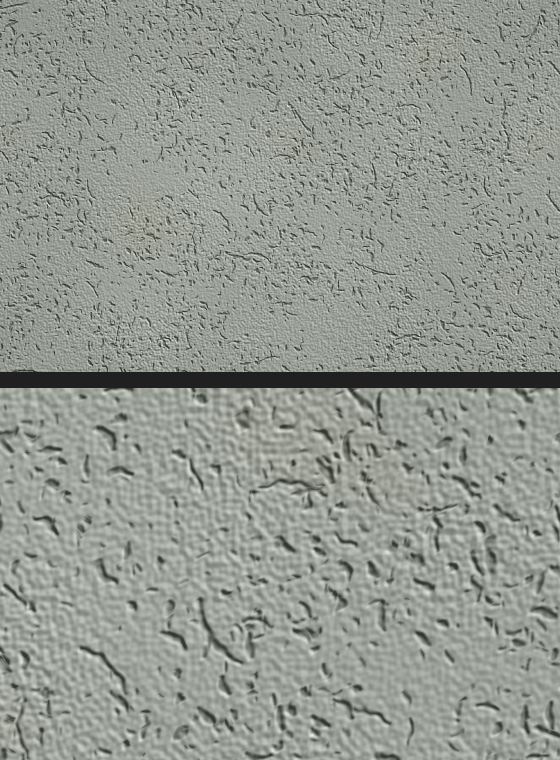
Top: the whole. Bottom: its middle third, enlarged.
Give the GLSL for this texture, as a WebGL 2 fragment shader.

```glsl
#version 300 es
precision highp float;
// Grey-green scraped stucco wall under raking light: a fine sandy grain
// cut by clustered pits and dragged grooves. Relief is lit by comparing
// the height of the surface with its height one small step towards the light.

uniform vec2 u_resolution;
out vec4 fragColor;

// Lengths are in canvas heights.
const vec3  PLASTER_TINT   = vec3(-0.014, 0.005, -0.024);
const vec3  STAIN_TINT     = vec3(0.008, 0.0, -0.015);
const float BASE_TONE      = 0.617;
const float DARKEST_TONE   = 0.22;
const vec2  TO_LIGHT       = vec2(0.62, 0.785);
const float LIGHT_STEP     = 0.0036;
const float FINE_GRAIN     = 165.0;
const float COARSE_GRAIN   = 75.0;
const float GRAIN_CONTRAST = 0.225;
const float PIT_SHADOW     = 0.27;
const float PIT_HIGHLIGHT  = 0.15;
const float PIT_DARKNESS   = 0.15;
const float SPECK_CELL     = 0.014;
const float PIT_CELL       = 0.026;
const float GROOVE_CELL    = 0.075;
const float DRAG_ANGLE     = -0.8;   // favoured direction of the trowel
const float DRAG_SPREAD    = 0.8;    // 1 scatters strokes evenly
const float EDGE_SOFTNESS  = 0.0022;
const float TAU            = 6.28319;

// Integer hash of a cell and a layer seed, three values in 0..1.
vec3 hash3(vec2 cell, int seed) {
    uvec3 v = uvec3(ivec3(ivec2(cell), seed)) * 1664525u + 1013904223u;
    v.x += v.y * v.z; v.y += v.z * v.x; v.z += v.x * v.y;
    v ^= v >> 16u;
    v.x += v.y * v.z; v.y += v.z * v.x; v.z += v.x * v.y;
    return vec3(v >> 8u) / 16777216.0;
}

float cornerSlope(vec2 cell, vec2 offset, int seed) {
    float angle = TAU * hash3(cell, seed).x;
    return dot(vec2(cos(angle), sin(angle)), offset);
}

// Gradient noise, about -0.7..0.7.
float gradientNoise(vec2 p, int seed) {
    vec2 i = floor(p), f = p - i;
    vec2 u = f * f * f * (f * (f * 6.0 - 15.0) + 10.0);
    vec2 e = vec2(1.0, 0.0);
    return mix(mix(cornerSlope(i, f, seed),
                   cornerSlope(i + e, f - e, seed), u.x),
               mix(cornerSlope(i + e.yx, f - e.yx, seed),
                   cornerSlope(i + 1.0, f - 1.0, seed), u.x), u.y);
}

// Depth 0..1 of one layer of tapered, bent strokes, one candidate per cell.
float strokes(vec2 p, float cellSize, vec2 lengthRange, vec2 widthRange,
              float maxBend, float share, int seed) {
    float edge = max(EDGE_SOFTNESS, 0.7 / u_resolution.y);
    vec2 home = floor(p / cellSize);
    float depth = 0.0;
    for (int y = -1; y <= 1; y++)
    for (int x = -1; x <= 1; x++) {
        vec2 cell = home + vec2(x, y);
        vec3 place = hash3(cell, seed);
        vec3 form = hash3(cell, seed + 1);
        vec2 site = cell * cellSize;
        float cluster = gradientNoise(site * 5.0, 40) + gradientNoise(site * 13.0, 41);
        if (place.z > share * (1.0 + 1.7 * cluster)) continue;

        float angle = DRAG_ANGLE + DRAG_SPREAD * 0.5 * TAU * (form.x - 0.5);
        vec2 axis = vec2(cos(angle), sin(angle));
        vec2 q = p - (cell + place.xy) * cellSize;
        q = vec2(dot(q, axis), dot(q, vec2(-axis.y, axis.x)));

        float halfLength = mix(lengthRange.x, lengthRange.y, form.y * form.y);
        float along = clamp(q.x / halfLength, -1.0, 1.0);
        q.y += maxBend * (form.z * 2.0 - 1.0) * halfLength * along * along;
        float halfWidth = mix(widthRange.x, widthRange.y, fract(form.z * 7.0));
        halfWidth *= 1.0 - 0.4 * along * along;
        float d = length(vec2(q.x - along * halfLength, q.y)) - halfWidth;
        depth = max(depth, 1.0 - smoothstep(-edge, edge, d));
    }
    return depth;
}

// x: height of the grain, y: depth of specks, pits and grooves.
vec2 surface(vec2 p) {
    float fine = gradientNoise(p * FINE_GRAIN, 10);
    float coarse = gradientNoise(p * COARSE_GRAIN, 11);
    vec2 ragged = p + 0.004 * vec2(coarse, gradientNoise(p * 95.0, 12));
    float specks = strokes(ragged, SPECK_CELL, vec2(0.001, 0.005),
                           vec2(0.0008, 0.0022), 0.2, 0.32, 60);
    float pits = strokes(ragged, PIT_CELL, vec2(0.002, 0.012),
                         vec2(0.002, 0.0042), 0.4, 0.55, 20);
    float grooves = strokes(ragged, GROOVE_CELL, vec2(0.010, 0.042),
                            vec2(0.0017, 0.0032), 0.4, 0.45, 30);
    return vec2(0.75 * fine + 0.45 * coarse, max(0.8 * specks, max(pits, grooves)));
}

void main() {
    vec2 p = gl_FragCoord.xy / u_resolution.y;
    vec2 here = surface(p);
    vec2 lightward = surface(p + TO_LIGHT * LIGHT_STEP);

    // Sandy grain, rougher in patches.
    float roughness = 1.0 + 0.9 * gradientNoise(p * 6.0, 50);
    float tone = BASE_TONE + GRAIN_CONTRAST * roughness * (here.x - lightward.x);

    // Shaded near walls, lit far walls and dark floors of the pits.
    float pitSlope = lightward.y - here.y;
    tone += pitSlope * (pitSlope < 0.0 ? PIT_SHADOW : PIT_HIGHLIGHT);
    tone -= PIT_DARKNESS * here.y;

    // Slow mottling and a slight falloff to the corners.
    vec2 centred = gl_FragCoord.xy / u_resolution - 0.5;
    tone += 0.03 * gradientNoise(p * 3.0, 51) + 0.012 - 0.09 * dot(centred, centred);

    float stain = smoothstep(0.25, 0.6, gradientNoise(p * 4.0, 52));
    vec3 colour = max(tone, DARKEST_TONE) + PLASTER_TINT + STAIN_TINT * stain;
    fragColor = vec4(clamp(colour, 0.0, 1.0), 1.0);
}
```
